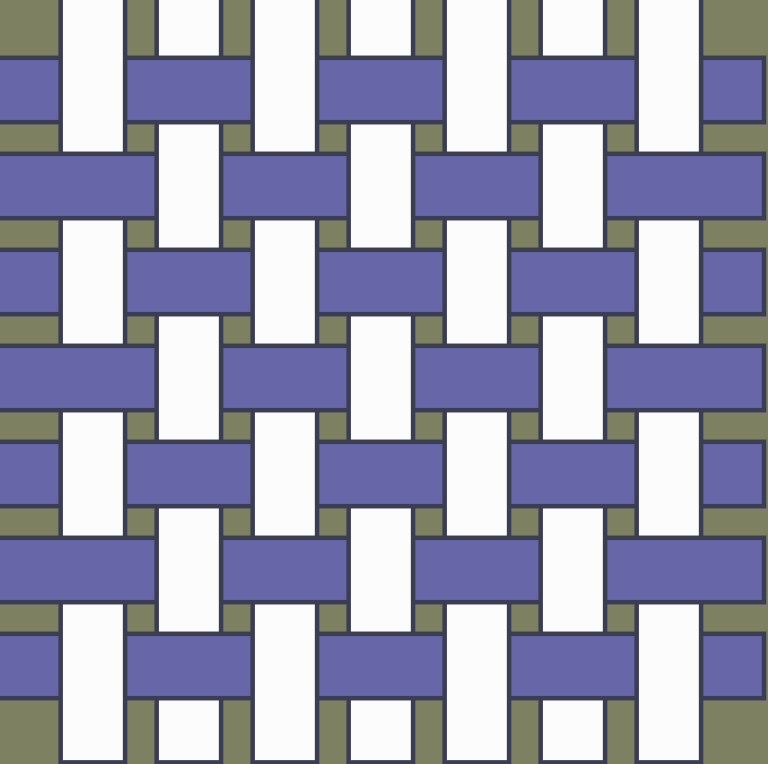
Reproduce this pattern procedurally as a Shadertoy shader.

```glsl
// Plain basket weave: seven white vertical and seven violet horizontal strips
// over olive. Each strip is an outlined distance field, and the parity of the
// crossing decides which strip lies on top.

// Signed distance to a strip that is open at its start and closed at its end.
float stripDistance(float across, float along, float end) {
    return max(abs(across) - 0.359, along - end);
}

// Paints a strip: dark outline first, then the fill inset by the line width.
vec3 paintStrip(vec3 base, vec3 fill, float dist, float pixel) {
    vec3 outline = vec3(0.23, 0.24, 0.32);
    float body = clamp(0.5 - dist / pixel, 0.0, 1.0);
    float inner = clamp(0.5 - (dist + 0.047) / pixel, 0.0, 1.0);
    return mix(base, mix(outline, fill, inner), body);
}

void mainImage(out vec4 fragColor, in vec2 fragCoord) {
    // Eight strip pitches span the width; y runs down from the top edge.
    float pixel = 8.0 / iResolution.x;
    vec2 p = vec2(fragCoord.x, iResolution.y - fragCoord.y) * pixel;

    // Nearest column and row, limited to seven of each.
    vec2 firstCentre = vec2(0.9675, 0.9375);
    vec2 cell = clamp(floor(p - firstCentre + 0.5), 0.0, 6.0);
    vec2 offset = p - firstCentre - cell;

    float column = stripDistance(offset.x, p.y, 7.965);
    float row = stripDistance(offset.y, p.x, 7.982);

    vec3 white = vec3(0.99);
    vec3 violet = vec3(0.40, 0.40, 0.66);
    vec3 color = vec3(0.495, 0.505, 0.38);

    // Alternate the layer order from one crossing to the next.
    if (mod(cell.x + cell.y, 2.0) < 0.5) {
        color = paintStrip(color, violet, row, pixel);
        color = paintStrip(color, white, column, pixel);
    } else {
        color = paintStrip(color, white, column, pixel);
        color = paintStrip(color, violet, row, pixel);
    }
    fragColor = vec4(color, 1.0);
}
```
